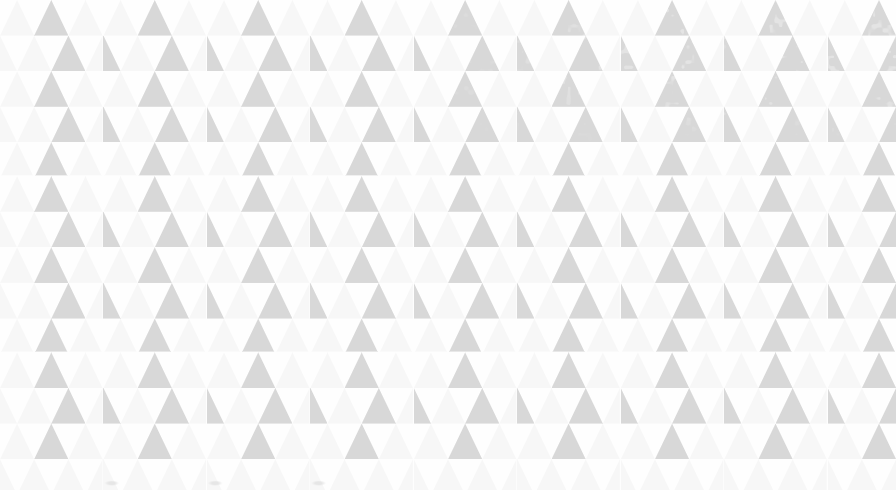
Give the GLSL for this pattern, as a WebGL 1 fragment shader.

```glsl
precision highp float;
// Repeating tiles of pale and grey triangles with thin seams and faint worn spots.

uniform vec2 u_resolution;

float hash(vec2 p) {
  return fract(sin(dot(p, vec2(127.1, 311.7))) * 43758.5453);
}

float noise(vec2 p) {
  vec2 i = floor(p);
  vec2 f = fract(p);
  f = f * f * (3.0 - 2.0 * f);
  return mix(mix(hash(i), hash(i + vec2(1.0, 0.0)), f.x),
             mix(hash(i + vec2(0.0, 1.0)), hash(i + vec2(1.0, 1.0)), f.x), f.y);
}

void main() {
  // One unit is a tile width; y runs down from the top edge.
  float pixel = 8.66 / u_resolution.x;
  vec2 p = vec2(gl_FragCoord.x, u_resolution.y - gl_FragCoord.y) * pixel;

  vec2 tileSize = vec2(1.0, 1.703);
  vec2 tile = floor(p / tileSize);
  vec2 local = p - tile * tileSize;

  // Rows of triangles, every second one shifted by half a triangle.
  vec2 triSize = vec2(0.3305, 0.344);
  float row = floor(local.y / triSize.y);
  float down = fract(local.y / triSize.y);
  float odd = mod(row, 2.0);
  float across = local.x / triSize.x + 0.5 * odd;
  float column = floor(across);

  // Distance to the slanted sides, the base and the tile seams.
  float side = (0.5 * down - abs(fract(across) - 0.5))
             / length(vec2(1.0, 0.5) / triSize);
  float base = (1.0 - down) * triSize.y;
  vec2 seam = vec2(0.991, 1.695) - local;
  float inside = min(min(side, base), min(seam.x, seam.y));
  float cover = clamp(inside / pixel + 0.5, 0.0, 1.0);

  // One grey triangle per row, plus a grey half at the left of odd rows.
  bool grey = column == 1.0 + odd;
  if (odd > 0.5 && column == 0.0 && tile.x > 0.0) grey = true;
  if (tile.y == 2.0 && row == 3.0) grey = false;

  // Pale specks on the grey, towards the upper right.
  float worn = smoothstep(0.72, 0.9, noise(p * 20.0))
             * smoothstep(3.0, 7.0, p.x) * smoothstep(1.5, 0.8, p.y);
  float tone = grey ? 0.846 + 0.05 * worn : 0.97;
  float shade = mix(0.998, tone, cover);

  // Small smudges along the faded bottom row.
  vec2 smudge = (vec2(local.x, p.y) - vec2(0.08, 4.67)) / vec2(0.08, 0.03);
  float smudged = smoothstep(1.0, 0.3, length(smudge))
                * step(1.0, tile.x) * step(tile.x, 3.0);
  shade = mix(shade, 0.87, 0.7 * smudged);

  gl_FragColor = vec4(vec3(shade), 1.0);
}
```
